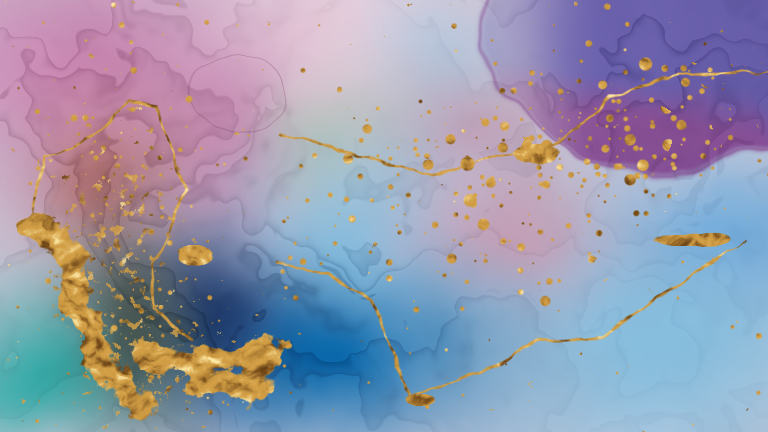
Give the GLSL for this background, as a Shadertoy shader.

```glsl
// Marbled ink washes in pink, violet and blue with gold leaf, veins and droplets.

const vec3 PINK = vec3(.80, .52, .70);
const vec3 ROSE = vec3(.79, .61, .70);
const vec3 VIOLET = vec3(.36, .32, .65);
const vec3 PLUM = vec3(.50, .25, .55);
const vec3 SKY = vec3(.50, .74, .87);

vec2 hash2(vec2 p) {
  return fract(sin(vec2(dot(p, vec2(127.1, 311.7)), dot(p, vec2(269.5, 183.3)))) * 43758.5);
}

float corner(vec2 i, vec2 f, vec2 o) {
  return dot(hash2(i + o) * 2. - 1., f - o);
}

float gradientNoise(vec2 p) {
  vec2 i = floor(p), f = fract(p), u = f * f * (3. - 2. * f);
  return mix(mix(corner(i, f, vec2(0)), corner(i, f, vec2(1, 0)), u.x),
             mix(corner(i, f, vec2(0, 1)), corner(i, f, vec2(1)), u.x), u.y);
}

float fbm(vec2 p) {
  float sum = 0., amp = .6;
  for (int i = 0; i < 4; i++) {
    sum += amp * gradientNoise(p);
    p = mat2(1.6, 1.2, -1.2, 1.6) * p + 7.3;
    amp *= .5;
  }
  return sum;
}

// Soft ellipse: centre in xy, radii in zw
float spot(vec2 p, vec4 e) {
  vec2 d = (p - e.xy) / e.zw;
  return exp(-dot(d, d));
}

void wash(inout vec3 c, vec2 p, vec4 e, vec3 ink, float strength) {
  c = mix(c, ink, strength * spot(p, e));
}

// Distance to an open path of five points
float path(vec2 p, vec2 v[5]) {
  float d = 9.;
  for (int i = 0; i < 4; i++) {
    vec2 a = p - v[i], b = v[i + 1] - v[i];
    d = min(d, length(a - b * clamp(dot(a, b) / dot(b, b), 0., 1.)));
  }
  return d;
}

float stroke(float d, float width, float blur) {
  return 1. - smoothstep(width - blur, width + blur, d);
}

// One droplet per grid cell, kept with the given chance
float droplets(vec2 p, float cell, float chance, float blur) {
  vec2 id = floor(p / cell), h = hash2(id + 3.), k = hash2(id + 34.7);
  float r = mix(.09, .36, k.x * k.x);
  float d = length(fract(p / cell) - .5 - (h - .5) * (1. - 2. * r));
  return step(k.y, chance) * stroke(d * cell, r * cell, blur);
}

vec3 goldShade(vec2 p) {
  float relief = fbm(p * vec2(24, 32) + 2. * fbm(p * 9.));
  vec3 gold = mix(vec3(.42, .26, .08), vec3(.82, .62, .27), smoothstep(-.35, .05, relief));
  return mix(gold, vec3(1., .92, .66), smoothstep(.05, .4, relief));
}

vec3 inkWashes(vec2 q) {
  vec3 c = vec3(.80, .78, .84);
  wash(c, q, vec4(.76, .92, .34, .26), vec3(.92, .82, .87), .9);
  wash(c, q, vec4(.16, .84, .36, .28), PINK, .9);
  wash(c, q, vec4(.50, .67, .19, .22), PINK, .75);
  wash(c, q, vec4(1.02, .83, .14, .18), vec3(.68, .78, .87), .8);
  wash(c, q, vec4(.78, .66, .18, .13), vec3(.73, .75, .69), .85);
  wash(c, q, vec4(1.08, .70, .15, .11), ROSE, .8);
  wash(c, q, vec4(1.52, .22, .50, .32), SKY, .9);
  wash(c, q, vec4(1.70, .47, .25, .15), vec3(.40, .65, .85), .8);
  wash(c, q, vec4(.86, .45, .25, .20), SKY, .9);
  wash(c, q, vec4(1.18, .47, .21, .17), ROSE, .85);
  wash(c, q, vec4(.74, .17, .32, .19), vec3(.04, .42, .68), 1.);
  wash(c, q, vec4(.48, .27, .16, .17), vec3(.07, .18, .40), .9);
  wash(c, q, vec4(.08, .13, .22, .17), vec3(.20, .68, .67), .95);
  wash(c, q, vec4(.23, .57, .15, .16), vec3(.70, .42, .42), .85);
  wash(c, q, vec4(.30, .25, .13, .22), vec3(.25, .30, .27), .85);
  // Violet pool with a crisp rim and a plum lower side
  float rim = length((q - vec2(1.55, .93)) / vec2(.47, .32));
  vec3 ink = mix(PLUM, VIOLET, smoothstep(.72, .84, q.y - .2 * (1.45 - q.x)));
  c = mix(c, ink, stroke(rim, .97, .04) * mix(.3, .88, smoothstep(1.12, 1.42, q.x)));
  c = mix(c, PLUM, .4 * stroke(abs(rim - .97), .008, .01));
  // Translucent petal outline
  float petal = length((q - vec2(.54, .77)) / vec2(.13, .10));
  return mix(c, PINK * .75, .5 * stroke(abs(petal - 1.), .01, .02));
}

void mainImage(out vec4 fragColor, in vec2 fragCoord) {
  float px = 1. / iResolution.y;
  vec2 p = fragCoord * px, warp = vec2(fbm(p * 3.), fbm(p * 3. + 19.));
  vec3 col = inkWashes(p + .12 * warp);

  // Layered folds: each level ends in a darker edge
  float folding = .2 + .8 * min(1., spot(p, vec4(.2, .75, .45, .45))
    + spot(p, vec4(1.5, .9, .3, .3)) + spot(p, vec4(.75, .25, .4, .25)));
  float level = fract(4. * fbm(p * 2.2 + 1.6 * warp + 4.));
  float fold = pow(level, 5.) * (1. - smoothstep(.93, 1., level));
  col *= 1. - folding * .35 * fold * (1.3 - col);
  col += .06 * warp.x;

  // Gold veins of uneven width
  vec2 v = p + .025 * vec2(fbm(p * 12.), fbm(p * 12. + 5.));
  float vein = path(v, vec2[5](vec2(.65, .69), vec2(.81, .65), vec2(1., .595), vec2(1.13, .63), vec2(1.25, .655)));
  vein = min(vein, path(v, vec2[5](vec2(1.25, .655), vec2(1.34, .7), vec2(1.41, .77), vec2(1.57, .83), vec2(1.78, .83))));
  vein = min(vein, path(v, vec2[5](vec2(.64, .39), vec2(.76, .365), vec2(.86, .305), vec2(.9, .21), vec2(.95, .085))));
  vein = min(vein, path(v, vec2[5](vec2(.95, .085), vec2(1.15, .155), vec2(1.25, .215), vec2(1.39, .22), vec2(1.72, .44))));
  vein = min(vein, path(v, vec2[5](vec2(.08, .5), vec2(.1, .64), vec2(.17, .655), vec2(.3, .765), vec2(.36, .75))));
  vein = min(vein, path(v, vec2[5](vec2(.36, .75), vec2(.43, .56), vec2(.35, .39), vec2(.36, .28), vec2(.44, .21))));
  float gold = stroke(vein, .0028 + .004 * gradientNoise(p * 15.), px);

  // Ragged foil sheets and clumps
  float ragged = fbm(p * 16.);
  float sheet = path(p, vec2[5](vec2(.09, .48), vec2(.16, .42), vec2(.18, .27), vec2(.23, .18), vec2(.33, .05)));
  sheet = min(sheet, path(p, vec2[5](vec2(.34, .19), vec2(.43, .16), vec2(.63, .19), vec2(.57, .1), vec2(.47, .13))));
  float clump = spot(p, vec4(.45, .41, .05, .03)) + spot(p, vec4(1.24, .645, .07, .03))
    + spot(p, vec4(1.6, .445, .11, .02)) + spot(p, vec4(.975, .075, .045, .017));
  gold = max(gold, stroke(sheet + .09 * ragged, .03, .004));
  gold = max(gold, smoothstep(.5, .58, clump + .5 * ragged));

  // Fine dust, then two sizes of droplets
  float leaf = spot(p, vec4(.27, .45, .17, .34)) + .7 * spot(p, vec4(.45, .14, .22, .12));
  float trail = spot(p, vec4(1.43, .68, .22, .13)), drift = spot(p, vec4(1.08, .53, .32, .17));
  gold = max(gold, .85 * smoothstep(.32, .42, fbm(p * 50.) + .27 * leaf));
  gold = max(gold, droplets(p, .046, .75 * trail + .35 * drift, px));
  gold = max(gold, droplets(p + .013, .022, .03 + .4 * trail + .2 * drift + .25 * leaf, px));
  fragColor = vec4(mix(col, goldShade(p), gold), 1.);
}
```
